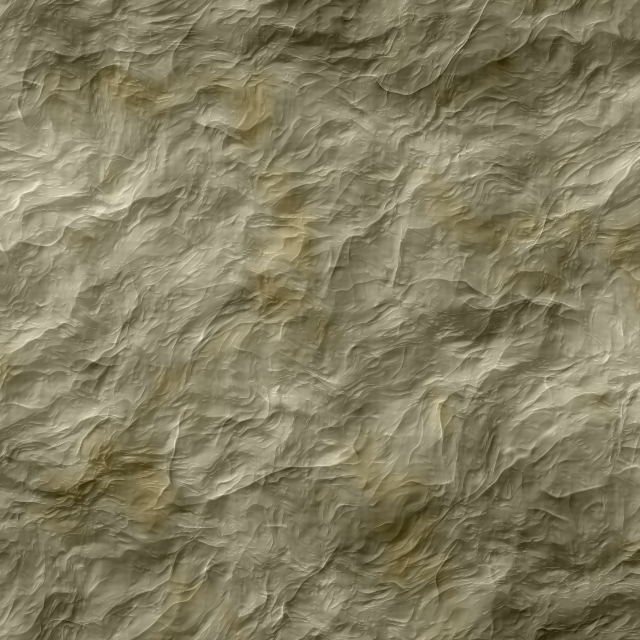
This texture is drawn by a Shadertoy shader. Its source:

```glsl
const vec2 LIGHT_DIR = vec2(-0.51, 0.86);
const float RELIEF_STEP = 0.0019;

float hash(vec2 cell) {
    vec3 q = fract(cell.xyx * vec3(0.1031, 0.1030, 0.0973));
    q += dot(q, q.yzx + 33.33);
    return fract((q.x + q.y) * q.z);
}

float cornerSlope(vec2 cell, vec2 corner, vec2 f) {
    float angle = 6.2832 * hash(cell + corner);
    return dot(vec2(cos(angle), sin(angle)), f - corner);
}

// Gradient noise, roughly -1 to 1
float noise(vec2 p) {
    vec2 cell = floor(p), f = p - cell;
    vec2 u = f * f * f * (f * (f * 6.0 - 15.0) + 10.0);
    float low = mix(cornerSlope(cell, vec2(0, 0), f), cornerSlope(cell, vec2(1, 0), f), u.x);
    float high = mix(cornerSlope(cell, vec2(0, 1), f), cornerSlope(cell, vec2(1, 1), f), u.x);
    return 1.5 * mix(low, high, u.y);
}

vec2 rotate(vec2 p, float angle) {
    float c = cos(angle), s = sin(angle);
    return vec2(c * p.x + s * p.y, c * p.y - s * p.x);
}

// Irregular bending at three scales
vec2 warp(vec2 p) {
    float frequency = 4.5, amount = 0.04;
    for (int i = 0; i < 3; i++) {
        vec2 q = p * frequency + float(i) * 9.7;
        p += amount * vec2(noise(q + 5.2), noise(q + 23.8));
        frequency *= 2.9;
        amount *= 0.34;
    }
    return p;
}

// Sharp crests that run along an angle and fade in and out
float crumple(vec2 p, float angle, float stretch, float frequency, int octaves) {
    float height = 0.0, weight = 1.0;
    for (int i = 0; i < octaves; i++) {
        float turn = angle + 0.3 * sin(float(i) * 2.4);
        vec2 q = rotate(p, turn) * vec2(frequency / stretch, frequency) + float(i) * 17.3;
        float n = noise(q);
        float presence = smoothstep(-0.35, 0.55, noise(q * 0.55 + 41.7));
        height -= weight / frequency * presence * sqrt(n * n + 0.0003);
        frequency *= 1.9;
        weight *= 0.95;
    }
    return height;
}

float rockHeight(vec2 p) {
    p = warp(p);
    return crumple(p, 0.45, 1.5, 5.5, 6) + 0.55 * crumple(p + 7.3, 1.2, 1.8, 5.0, 4);
}

// Broken plate edges: lit lip above, thin worn rim, shadow below
float ledge(vec2 p, float angle, float stretch, float frequency) {
    vec2 scale = vec2(frequency / stretch, frequency);
    vec2 q = rotate(p, angle) * scale;
    vec2 lightStep = rotate(LIGHT_DIR, angle) * scale * 0.004;
    float n = noise(q);
    float rise = (noise(q + lightStep) - n) / (0.004 * frequency);
    float d = n / frequency;
    float presence = smoothstep(0.3, 1.0, rise) * smoothstep(-0.25, 0.4, noise(q * 0.8 + 33.1));
    float wear = smoothstep(-0.4, 0.6, noise(p * 24.0 + frequency));
    float reach = 0.005 + 0.08 / frequency;
    float rim = 0.19 * wear * exp(-pow((d - 0.0015) / 0.0022, 2.0));
    float lip = 0.11 * exp(-max(d, 0.0) / (1.4 * reach)) * smoothstep(-0.001, 0.002, d);
    float shadow = 0.19 * exp(min(d, 0.0) / reach) * smoothstep(0.001, -0.003, d);
    return presence * (rim + lip - shadow * mix(1.0, 0.6, wear));
}

// Faint crossed fibres
float fibres(vec2 p) {
    return noise(p * vec2(30.0, 135.0)) + 0.7 * noise(p * vec2(125.0, 22.0) + 31.0);
}

void mainImage(out vec4 fragColor, in vec2 fragCoord) {
    vec2 p = fragCoord / iResolution.y;

    // Side light and bright crests from three height samples
    float centre = rockHeight(p);
    float towardLight = rockHeight(p + LIGHT_DIR * RELIEF_STEP);
    float awayFromLight = rockHeight(p - LIGHT_DIR * RELIEF_STEP);
    float slope = (awayFromLight - towardLight) / (2.0 * RELIEF_STEP);
    float relief = slope / sqrt(1.0 + 0.2 * slope * slope);
    float crest = (2.0 * centre - towardLight - awayFromLight) / RELIEF_STEP;
    float rim = clamp(crest - 0.3, 0.0, 1.5);

    // Broad light and shade, darker toward top and bottom
    vec2 along = rotate(p, 0.4);
    float broad = noise(along * vec2(2.1, 3.4) + 8.7) + 0.7 * noise(along * vec2(5.0, 8.0) + 12.1);
    float fromMiddle = 2.0 * (p.y - 0.53);
    float tone = 0.54 + 0.13 * broad - 0.11 * fromMiddle * fromMiddle;
    tone += 0.076 * relief + 0.07 * rim + 0.024 * fibres(p);

    // Uneven mottling between the folds
    vec2 bent = warp(p + 3.1);
    vec2 grain = rotate(bent, 0.5);
    tone += 0.075 * (noise(grain * vec2(9.0, 15.0)) + 0.7 * noise(grain * vec2(19.0, 33.0) + 4.4));

    // Ledges, from wide plates to small chips
    float frequency = 3.6, strength = 1.0;
    for (int i = 0; i < 5; i++) {
        float angle = i == 1 ? 1.15 : 0.22 + 0.12 * float(i);
        tone += strength * ledge(bent + float(i) * 5.3, angle, 1.5, frequency);
        frequency *= 1.6;
        strength *= 0.9;
    }

    // Olive grey stone with ochre stains
    float stainField = noise(p * 5.0 + 51.3) + 0.5 * noise(bent * 13.0 + 77.1);
    float stain = smoothstep(0.1, 1.0, stainField);
    vec3 color = tone + vec3(0.0, -0.021, -0.122);
    color += stain * vec3(-0.005, -0.03, -0.09);
    fragColor = vec4(clamp(color, vec3(0.10, 0.08, 0.03), vec3(0.92, 0.90, 0.80)), 1.0);
}
```
